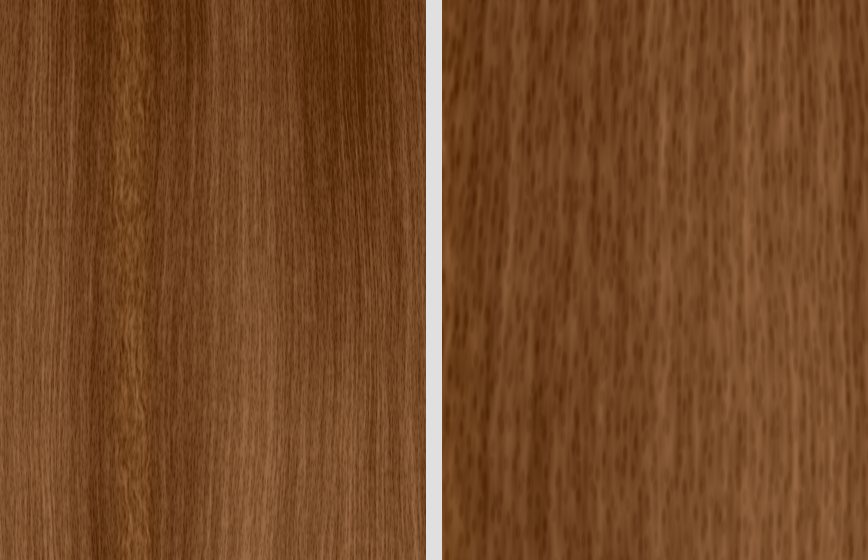
Left, the full canvas; right, a detail of the centre.
Give the GLSL for this texture, as a Shadertoy shader.

```glsl
// Brown oak veneer with upright grain: stretched cellular noise makes the
// fibres and pores, layered sines bend them and draw the growth rings, and
// one wavering golden band left of centre carries broken, contrasty flecks.

const vec3 DARK_WOOD = vec3(0.37, 0.20, 0.07);
const vec3 LIGHT_WOOD = vec3(0.54, 0.36, 0.22);
const vec3 GOLD_TINT = vec3(0.012, 0.006, -0.010);

vec2 hash2(vec2 p) {
    vec3 q = fract(p.xyx * vec3(0.1031, 0.1030, 0.0973));
    q += dot(q, q.yzx + 33.33);
    return fract((q.xx + q.yz) * q.zy);
}

// Distance to the nearest scattered point, about 0.5 on average
float cellular(vec2 p) {
    vec2 cell = floor(p);
    float nearest = 4.0;
    for (int j = -1; j <= 1; j++) {
        for (int i = -1; i <= 1; i++) {
            vec2 id = cell + vec2(i, j);
            vec2 d = id + hash2(id + 57.0) - p;
            nearest = min(nearest, dot(d, d));
        }
    }
    return sqrt(nearest);
}

// Cellular noise centred on zero, with cells counted per canvas height
float fibre(vec2 p, float across, float along) {
    return cellular(p * vec2(across, along) + across) - 0.5;
}

float bump(float x, float centre, float width) {
    float d = (x - centre) / width;
    return exp(-d * d);
}

// Slow sideways drift of the grain
float grainBend(vec2 p) {
    return 0.012 * sin(3.1 * p.y + 6.0 * p.x)
         + 0.003 * sin(8.0 * p.y - 11.0 * p.x + 1.3)
         + 0.0006 * sin(31.0 * p.y + 23.0 * p.x);
}

// Broad light and dark zones; u runs across and v up, both 0 to 1
float broadTone(float u, float v) {
    float light = 0.22 * bump(u, 0.04, 0.11)
                + 0.30 * bump(u, 0.58, 0.10)
                + 0.20 * bump(u, 0.98, 0.07);
    float dark = 0.24 * bump(u, 0.23, 0.035)
               + 0.22 * bump(u, 0.37, 0.025)
               + 0.15 * bump(u, 0.45, 0.07)
               + 0.40 * bump(u, 0.81, 0.14) * bump(v, 0.82, 0.34);
    float lowGlow = 0.30 * bump(u, 0.70, 0.22) * (1.0 - smoothstep(0.0, 0.65, v))
                  + 0.14 * bump(u, 0.12, 0.12) * (1.0 - smoothstep(0.1, 0.7, v));
    float topShade = 0.22 * smoothstep(0.70, 1.0, v);
    return light - dark + lowGlow - topShade;
}

// Fine rings whose spacing wanders along the board
float growthRings(vec2 p) {
    float phase = 680.0 * p.x + 5.0 * sin(38.0 * p.x + 2.0 * p.y)
                + 2.0 * sin(9.0 * p.y + 60.0 * p.x);
    return sin(phase) + 0.4 * sin(1.62 * phase + 2.0);
}

// Broken light and dark flecks of the figured band, slanting both ways
float flecks(vec2 p) {
    vec2 q = p;
    q.x += 0.10 * 0.04 * sin(29.0 * p.y + 40.0 * p.x) + 0.0015 * sin(83.0 * p.y - 90.0 * p.x);
    float swirl = cellular(q * vec2(60.0, 12.0));
    float lines = sin(560.0 * q.x + 40.0 * q.y + 6.0 * swirl);
    float patches = smoothstep(0.2, 0.8, cellular(q * vec2(45.0, 11.0) + 31.0));
    return 0.30 * lines * patches + 0.75 * fibre(q, 150.0, 34.0) + 0.40 * fibre(q, 75.0, 14.0);
}

void mainImage(out vec4 fragColor, in vec2 fragCoord) {
    vec2 uv = fragCoord / iResolution.xy;
    vec2 p = fragCoord / iResolution.y;
    vec2 grain = vec2(p.x + grainBend(p), p.y);

    // Long fibres, from wide streaks down to hairlines
    float streaks = 0.36 * fibre(grain, 24.0, 0.5)
                  + 0.42 * fibre(grain, 72.0, 1.0)
                  + 0.50 * fibre(grain, 150.0, 4.0)
                  + 0.58 * fibre(grain, 256.0, 30.0);

    // Rings show mainly in the plain zones beside the darker ones
    float ringZone = 0.35 + bump(uv.x, 0.11, 0.06) + 0.8 * bump(uv.x, 0.86, 0.10)
                   + 0.4 * bump(uv.x, 0.64, 0.06);
    float rings = 0.14 * ringZone * growthRings(grain);

    // Short dark pores
    float pore = 1.0 - smoothstep(0.12, 0.42, cellular(grain * vec2(215.0, 58.0) + 9.0));

    // Figured band with soft, wavering edges
    float bandCentre = 0.235 + 0.006 * sin(6.0 * p.y + 1.0) + 0.002 * sin(23.0 * p.y);
    float ragged = 0.020 * fibre(grain, 60.0, 4.0);
    float band = 1.0 - smoothstep(0.012, 0.055, abs(p.x - bandCentre) + ragged);
    float figure = flecks(p) + 0.16 * bump(p.x, bandCentre, 0.022);

    float tone = 0.60 + broadTone(uv.x, uv.y) + streaks * mix(1.0, 0.6, band);
    tone += mix(rings, figure, band) - 0.26 * pore;

    vec3 colour = mix(DARK_WOOD, LIGHT_WOOD, clamp(tone, -0.35, 1.3));
    colour += GOLD_TINT * band;
    fragColor = vec4(colour, 1.0);
}
```
